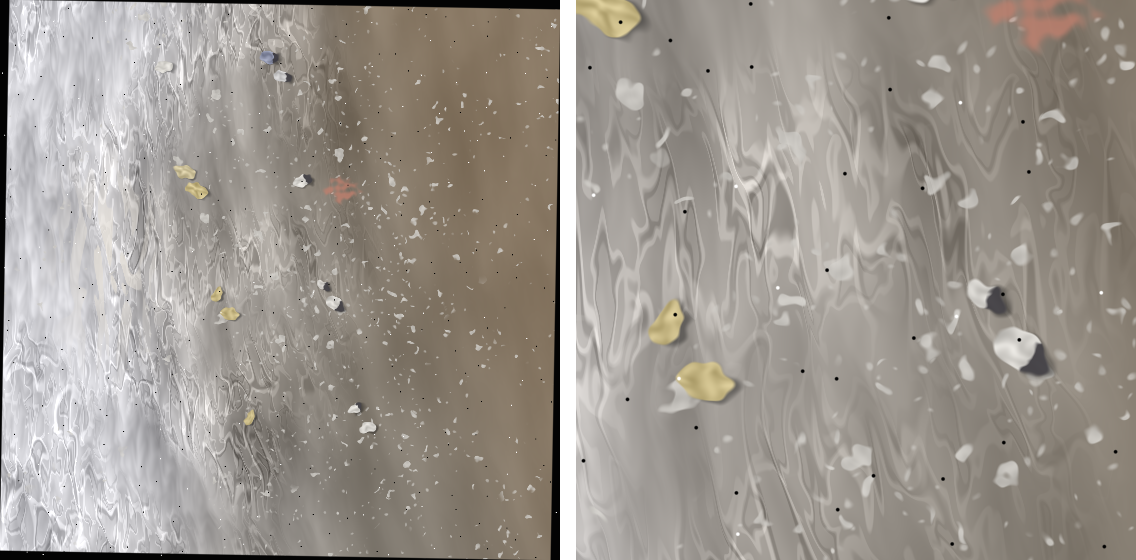
Left: the whole. Right: its middle third, enlarged.
Reproduce this texture procedurally as a three.js fragment shader.

```glsl
#define SKY vec3(0.80, 0.80, 0.82)
#define OLIVE vec3(0.495, 0.465, 0.42)
#define BROWN vec3(0.53, 0.465, 0.385)
#define FOAM vec3(0.80, 0.79, 0.77)
#define CREAM vec3(0.89, 0.87, 0.84)
#define BORDER vec3(0.01)
#define TILT 0.0178
#define HALF_SIZE 0.492
#define EDGE 0.0015
#define DEBRIS_COUNT 13

varying vec2 vUv;

float hash(vec2 p) {
  vec3 q = fract(vec3(p.xyx) * 0.1031);
  q += dot(q, q.yzx + 33.33);
  return fract((q.x + q.y) * q.z);
}

vec2 hash2(vec2 p) {
  return vec2(hash(p), hash(p + 57.3));
}

mat2 rotate(float a) {
  float c = cos(a), s = sin(a);
  return mat2(c, -s, s, c);
}

float slope(vec2 cell, vec2 offset) {
  float a = 6.2832 * hash(cell);
  return dot(vec2(cos(a), sin(a)), offset);
}

// Gradient noise, about -0.7 to 0.7
float noise(vec2 p) {
  vec2 i = floor(p), f = fract(p);
  vec2 u = f * f * f * (f * (f * 6.0 - 15.0) + 10.0);
  vec2 e = vec2(1.0, 0.0);
  return mix(mix(slope(i, f), slope(i + e, f - e), u.x),
             mix(slope(i + e.yx, f - e.yx), slope(i + 1.0, f - 1.0), u.x), u.y);
}

// One elongated speck per occupied cell
float specks(vec2 p, float cells, float density, float angle) {
  p = rotate(angle) * p * cells + cells;
  vec2 id = floor(p);
  vec2 d = fract(p) - mix(vec2(0.3), vec2(0.7), hash2(id));
  d = rotate(6.2832 * hash(id + 11.0)) * d;
  d.y *= 1.0 + 0.8 * hash(id + 23.0);
  float h = hash(id + 37.0);
  float radius = mix(0.1, 0.29, pow(hash(id + 41.0), 2.0));
  float soft = EDGE * cells;
  float present = smoothstep(h, h + 0.04, density);
  return present * (1.0 - smoothstep(radius - soft, radius + soft, length(d)));
}

// Thin bright or dark band around one level of a height field
float contour(float height, float level, float width) {
  return 1.0 - smoothstep(0.3 * width, width, abs(height - level));
}

// Murky water: pale reflection on the left, silt on the right
vec3 water(vec2 p) {
  vec2 q = vec2(p.x + 0.3 * smoothstep(0.0, 0.5, p.x) * (p.y - 0.4 * p.y * p.y), p.y);
  q.x += 0.012 * noise(p * vec2(6.0, 8.0));
  float swell = noise(q * vec2(11.0, 3.2) + 4.0);
  float wave = noise(q * vec2(23.0, 7.5) + 0.6 * swell);
  float ripple = noise(q * vec2(50.0, 17.0) + 1.2 * wave);
  float fine = noise(q * vec2(105.0, 36.0) + 1.5 * ripple);
  float sky = 1.0 - smoothstep(0.08, 0.7, p.x + 0.16 * noise(p * vec2(4.0, 2.5) + 8.0));

  vec3 silt = mix(OLIVE, BROWN, smoothstep(0.5, 1.0, p.x + 0.35 * (p.y - 0.5)));
  silt = mix(silt, vec3(0.54, 0.52, 0.49), 0.7 * smoothstep(0.45, 0.0, p.y) * smoothstep(1.0, 0.5, p.x));
  vec3 col = mix(silt, SKY, sky);
  float calm = 0.25 + 0.75 * smoothstep(0.8, 0.4, p.x);
  col += calm * (0.2 * swell + 0.12 * wave);
  col += (0.06 + 0.94 * sky) * (0.12 * ripple + 0.08 * fine);
  col += 0.035 * noise(p * vec2(9.0, 6.0) + 30.0);

  // Glassy loops: pale cores with dark rims, wide and fine
  float patches = smoothstep(-0.25, 0.2, noise(p * vec2(6.0, 5.0) + 17.0));
  float glass = smoothstep(0.0, 0.35, sky) * patches;
  float wide = noise(q * vec2(34.0, 10.0) + vec2(0.7 * ripple, 0.9 * wave));
  float tight = noise(q * vec2(62.0, 21.0) + vec2(0.8 * fine, 1.1 * ripple) + 40.0);
  col += glass * (0.13 * contour(wide, 0.13, 0.07) - 0.11 * contour(wide, 0.24, 0.06));
  col += glass * (0.09 * contour(tight, 0.08, 0.11) - 0.08 * contour(tight, 0.27, 0.09));

  // Sunlit patch broken into upright slivers
  vec2 s = (p - vec2(0.2, 0.54)) / vec2(0.08, 0.15);
  float sliver = noise(q * vec2(40.0, 13.0) + 1.3 * wave + 61.0);
  float sun = exp(-dot(s, s)) * smoothstep(0.02, 0.09, sliver);
  return mix(col, CREAM, 0.85 * sun);
}

// Pale shells and scraps, some with a dark end, each with a small shadow
vec3 addDebris(vec3 col, vec2 p, vec2 warp) {
  for (int i = 0; i < DEBRIS_COUNT; i++) {
    float n = float(i);
    vec2 center = vec2(0.27, 0.15) + vec2(0.4, 0.83) * fract(n * vec2(0.618, 0.755) + 0.35);
    float h = fract(n * 0.382 + 0.1);
    float radius = mix(0.012, 0.021, hash(vec2(n, 9.0)));
    mat2 turn = rotate(0.4 + 2.0 * (hash(vec2(n, 5.0)) - 0.5));
    vec2 d = turn * (p + 0.8 * warp - center) / vec2(1.0, 0.6);
    vec2 shade = turn * (p + warp - center - vec2(0.005, -0.002)) / vec2(1.0, 0.6);
    col *= 1.0 - 0.35 * (1.0 - smoothstep(radius - 0.005, radius + 0.003, length(shade)));
    vec3 tint = mix(vec3(0.78, 0.72, 0.52), vec3(0.83, 0.82, 0.80), smoothstep(0.25, 0.4, h));
    tint = mix(tint, vec3(0.55, 0.57, 0.66), smoothstep(0.85, 0.9, h));
    tint += 0.22 * noise(d * 90.0 + n);
    float end = smoothstep(0.25, 0.45, d.x / radius + 0.3 * noise(d * 130.0));
    tint = mix(tint, vec3(0.22, 0.21, 0.23), 0.9 * end * step(0.5, h));
    col = mix(col, tint, 1.0 - smoothstep(radius - EDGE, radius + EDGE, length(d)));
  }
  // Sunken red scrap
  vec2 r = (p + 2.0 * warp - vec2(0.61, 0.66)) / vec2(0.034, 0.022);
  float red = (1.0 - smoothstep(0.6, 1.1, length(r))) * smoothstep(-0.5, 0.3, noise(p * 90.0));
  return mix(col, vec3(0.75, 0.50, 0.43), 0.8 * red);
}

void main() {
  vec2 p = vUv;
  vec2 warp = 0.007 * vec2(noise(p * 80.0), noise(p * 80.0 + 19.0));
  vec3 col = water(p);

  // Foam gathers in clumps along the middle band
  float band = exp(-pow((p.x + 0.2 * (p.y - 0.5) - 0.55) / 0.22, 2.0));
  float clump = noise(p * 5.0 + 3.0) + 0.7 * noise(p * 13.0 + 21.0);
  float density = 0.03 + 0.2 * band + 0.4 * clump * (0.3 + band) + 0.07 * smoothstep(0.4, 0.7, p.x);
  float foam = specks(p + 1.8 * warp, 27.0, density * 0.75, 0.4);
  foam = max(foam, specks(p + 1.4 * warp, 45.0, density, 1.1));
  foam = max(foam, 0.75 * specks(p + 0.6 * warp, 85.0, density * 0.8, 0.7));
  col = mix(col, FOAM + 0.12 * noise(p * 120.0), 0.85 * foam);
  col = addDebris(col, p, warp);

  // Tilted frame, then pinprick dots: dark on water, pale on the border
  vec2 f = abs(rotate(-TILT) * (p - 0.5));
  float outside = smoothstep(-EDGE, EDGE, max(f.x, f.y) - HALF_SIZE);
  col = mix(col, BORDER, outside);
  vec2 g = p * 19.0;
  vec2 dotOffset = fract(g) - mix(vec2(0.08), vec2(0.92), hash2(floor(g) + 71.0));
  float pin = 1.0 - smoothstep(0.01, 0.03, length(dotOffset));
  float pale = max(outside, step(0.7, hash(floor(g) + 83.0)));
  col = mix(col, vec3(pale), pin);

  gl_FragColor = vec4(clamp(col, 0.0, 1.0), 1.0);
}
```
